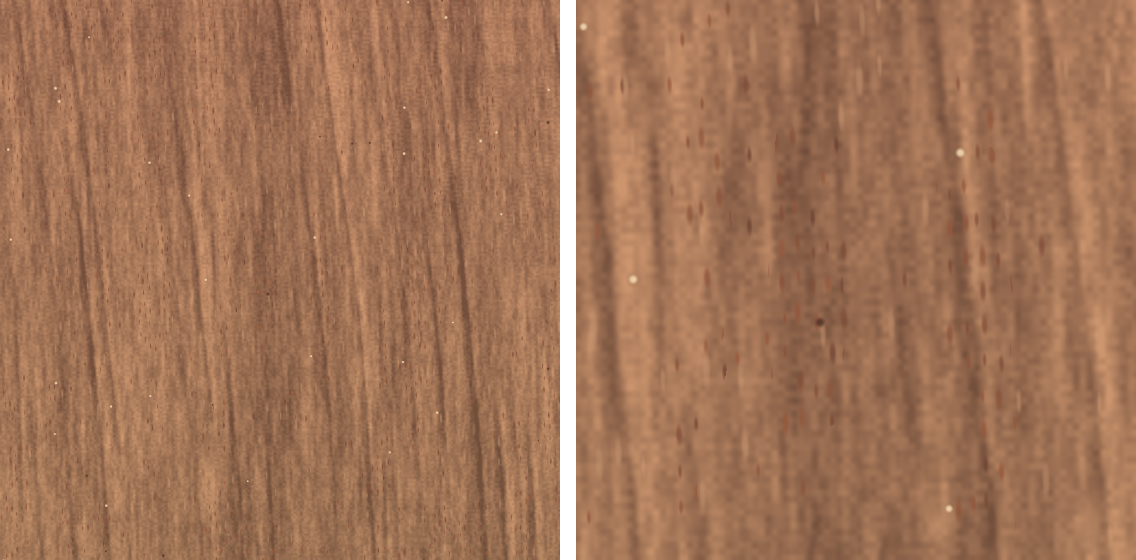
Left: the whole. Right: its middle third, enlarged.
A WebGL 1 fragment shader for this texture:

```glsl
precision highp float;
// Brown wood veneer: upright fibre streaks from stretched value noise, crossed
// by slanting dark veins that bend upright toward the bottom, then sprinkled
// with short reddish pores, pale flecks and a few bright specks.

uniform vec2 u_resolution;

const vec3 DARK_WOOD   = vec3(0.490, 0.338, 0.255);
const vec3 LIGHT_WOOD  = vec3(0.740, 0.535, 0.395);
const vec3 PORE_BROWN  = vec3(0.400, 0.240, 0.185);
const vec3 PORE_RUST   = vec3(0.600, 0.340, 0.225);
const vec3 PALE_FLECK  = vec3(0.800, 0.600, 0.450);
const vec3 SPECK_CREAM = vec3(0.950, 0.850, 0.690);
const float VEIN_COUNT = 19.0;

float hash(vec2 p) {
  return fract(sin(dot(p, vec2(127.1, 311.7))) * 43758.5453);
}

float noise(vec2 p) {
  vec2 cell = floor(p);
  vec2 f = fract(p);
  f = f * f * (3.0 - 2.0 * f);
  float low = mix(hash(cell), hash(cell + vec2(1.0, 0.0)), f.x);
  float high = mix(hash(cell + vec2(0.0, 1.0)), hash(cell + 1.0), f.x);
  return mix(low, high, f.y);
}

// Noise centred on zero, stretched by a frequency per axis.
float streak(vec2 p, vec2 frequency, float seed) {
  return noise(p * frequency + seed) - 0.5;
}

float bell(float x, float width) {
  float t = x / width;
  return exp(-t * t);
}

// Sideways drift of the veins, stronger toward the top.
float lean(float y) {
  return 0.05 * y + 0.06 * y * y;
}

// Darkness of the slanting veins: a crisp right side, a soft left side
// and a faint pale rim.
float veins(vec2 p) {
  float wobble = 0.010 * streak(p, vec2(5.0, 3.0), 4.7);
  float u = (p.x + lean(p.y) + wobble) * VEIN_COUNT;
  float total = 0.0;
  for (int k = -1; k <= 1; k++) {
    float id = floor(u) + float(k);
    float centre = id + 0.2 + 0.6 * hash(vec2(id, 8.0));
    float d = (u - centre) / VEIN_COUNT;
    float presence = smoothstep(0.25, 0.7, noise(vec2(id * 3.0, p.y * 2.0 + 6.0)));
    float strength = presence * mix(0.5, 1.0, hash(vec2(id, 21.0)));
    float width = d < 0.0 ? 0.0075 : 0.0035;
    total += strength * (bell(d, width) - 0.25 * bell(d - 0.010, 0.006));
  }
  return total;
}

// Soft ellipses, at most one per grid cell, with each column shifted at random;
// x is coverage, y a random value.
vec2 scatter(vec2 p, vec2 cells, vec2 radius, float density, float seed) {
  vec2 g = p * cells;
  g.y += hash(vec2(floor(g.x), seed));
  vec2 id = floor(g);
  vec2 key = id + seed;
  vec2 margin = min(radius * cells, vec2(0.5));
  vec2 jitter = vec2(hash(key + 3.1), hash(key + 7.7));
  vec2 centre = id + mix(margin, 1.0 - margin, jitter);
  float size = mix(0.5, 1.0, hash(key + 11.3));
  float d = length((g - centre) / (cells * radius * size));
  float present = step(hash(key), density);
  return vec2(present * (1.0 - smoothstep(0.2, 1.0, d)), hash(key + 17.9));
}

// Lightness of the plain wood, from 0 (dark) to 1 (light).
float woodTone(vec2 p) {
  vec2 fibre = vec2(p.x + 0.3 * lean(p.y), p.y);
  float tone = 0.63 + 0.04 * (p.y - 0.5);
  tone += 0.28 * streak(fibre, vec2(9.0, 1.1), 2.3);
  tone += 0.32 * streak(fibre, vec2(34.0, 2.2), 13.1);
  tone += 0.32 * streak(fibre, vec2(75.0, 5.0), 83.5);
  tone += 0.48 * streak(fibre, vec2(140.0, 10.0), 29.6);
  tone += 0.46 * streak(fibre, vec2(210.0, 50.0), 41.2);
  tone += 0.36 * streak(p, vec2(256.0), 57.4);
  tone -= 0.30 * bell(p.x - 0.46, 0.06);
  tone -= 0.18 * bell(p.x - 0.83, 0.03) * smoothstep(0.3, 0.8, p.y);
  return tone - 0.58 * veins(p);
}

void main() {
  vec2 p = gl_FragCoord.xy / u_resolution.y;

  // Plain wood, redder at the top and more olive at the bottom
  vec3 color = mix(DARK_WOOD, LIGHT_WOOD, clamp(woodTone(p), -0.15, 1.25));
  color += vec3(0.008, -0.005, 0.002) * (p.y - 0.5) * 2.0;

  // Pores and flecks gather in upright chains
  vec2 grain = vec2(p.x + 0.3 * lean(p.y), p.y);
  float chain = smoothstep(0.45, 0.85, noise(grain * vec2(42.0, 4.0) + 71.0));
  vec2 pore = scatter(grain, vec2(110.0, 48.0), vec2(0.0030, 0.0095), 0.04 + 0.55 * chain, 5.0);
  color = mix(color, mix(PORE_BROWN, PORE_RUST, sqrt(pore.y)), 0.65 * pore.x);
  vec2 fleck = scatter(grain, vec2(80.0, 26.0), vec2(0.0035, 0.016), 0.16, 33.0);
  color = mix(color, PALE_FLECK, 0.45 * fleck.x);

  // Rare dark dots and bright specks
  vec2 darkDot = scatter(p, vec2(20.0), vec2(0.0042), 0.015, 63.0);
  color = mix(color, PORE_BROWN * 0.7, 0.7 * darkDot.x);
  vec2 speck = scatter(p, vec2(24.0), vec2(0.0042), 0.035, 91.0);
  color = mix(color, SPECK_CREAM, 0.9 * speck.x);

  gl_FragColor = vec4(color, 1.0);
}
```
